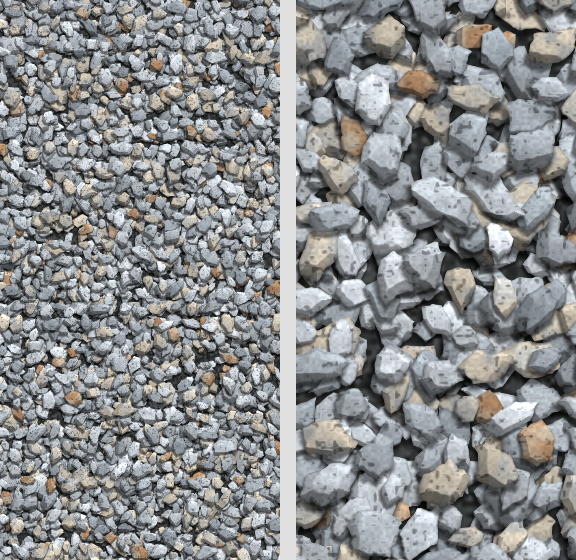
Left: the whole. Right: its middle third, enlarged.
A WebGL 2 fragment shader for this texture:

```glsl
#version 300 es
precision highp float;

uniform vec2 u_resolution;
out vec4 fragColor;

const int LAYERS = 8;
const int SIDES = 7;
const float COARSE_CELLS = 11.5;   // cells across the canvas width
const float FINE_CELLS = 25.0;
const vec2 LIGHT = vec2(0.35, 0.94);
const float SHADOW_REACH = 0.09;
const float SHADOW_DEPTH = 0.52;
const float GRAIN_SCALE = 150.0;
const vec3 GAP = vec3(0.21, 0.22, 0.22);
const vec3 SLATE = vec3(0.58, 0.615, 0.645);
const vec3 PALE = vec3(0.84, 0.865, 0.89);
const vec3 SAND = vec3(0.80, 0.76, 0.69);
const vec3 RUST = vec3(0.68, 0.53, 0.40);
const float SAND_SHARE = 0.27;
const float RUST_SHARE = 0.05;

float hash(vec2 p) {
    return fract(sin(dot(p, vec2(127.1, 311.7))) * 43758.5);
}

vec2 hash2(vec2 p) {
    return vec2(hash(p), hash(p + vec2(17.3, 41.9)));
}

float noise(vec2 p) {
    vec2 i = floor(p), f = fract(p);
    f = f * f * (3.0 - 2.0 * f);
    vec2 e = vec2(0.0, 1.0);
    return mix(mix(hash(i), hash(i + e.yx), f.x),
               mix(hash(i + e.xy), hash(i + e.yy), f.x), f.y);
}

// x: distance to the outline, y: depth into a side facet, z: facet lighting
vec3 chippedStone(vec2 p, vec2 id, float radius, vec2 light) {
    float outline = -1e3, bevel = -1e3, lit = 0.0;
    for (int k = 0; k < SIDES; k++) {
        vec2 r = hash2(id + float(k) * vec2(3.7, 5.3));
        float angle = (float(k) + 0.8 * r.x) * 6.2832 / float(SIDES);
        vec2 normal = vec2(cos(angle), sin(angle));
        float edge = dot(p, normal) - radius * mix(0.64, 1.0, r.y);
        float facet = edge + radius * 0.5 * fract(r.x * 7.0 + r.y * 5.0);
        outline = max(outline, edge);
        if (facet > bevel) {
            bevel = facet;
            lit = dot(normal, light);
        }
    }
    return vec3(outline, bevel, lit);
}

vec3 stoneColor(vec2 id, float blotch) {
    float kind = hash(id + 5.1);
    vec3 color = mix(SLATE, PALE, hash(id + 8.7));
    float stain = smoothstep(0.2, 0.7, blotch);
    if (kind < SAND_SHARE) color = mix(color, SAND, 0.4 + 0.6 * stain);
    if (kind < RUST_SHARE) color = mix(SAND, RUST, 0.15 + 0.85 * stain);
    return color;
}

void main() {
    vec2 uv = gl_FragCoord.xy / u_resolution.x;
    float grain = noise(uv * GRAIN_SCALE);
    float speckle = noise(uv * GRAIN_SCALE * 1.9 + 31.0);
    float blotch = noise(uv * 55.0 + 9.0);

    // Mineral flecks shared by all stones
    float darkFleck = smoothstep(0.58, 0.88, 0.55 * grain + 0.45 * speckle);
    float mottling = 0.99 + 0.20 * (speckle - 0.5) + 0.16 * (blotch - 0.5) - 0.45 * darkFleck;
    vec2 roughness = (vec2(grain, blotch) - 0.5) * 0.09;
    vec3 color = GAP * (0.5 + grain);

    // Stones piled from the lowest layer to the highest
    for (int layer = 0; layer < LAYERS; layer++) {
        float level = float(layer);
        float fineness = fract(level * 0.618);
        float cells = mix(COARSE_CELLS, FINE_CELLS, fineness);
        float presence = mix(0.40, 0.76, fineness);
        float aa = cells / u_resolution.x;
        vec2 p = uv * cells + level * vec2(0.37, 0.61);
        vec2 home = floor(p);

        for (int n = 0; n < 9; n++) {
            vec2 cell = home + vec2(n % 3 - 1, n / 3 - 1);
            vec2 id = cell + level * vec2(37.0, 53.0);
            if (hash(id + 2.3) > presence) continue;
            vec2 q = p - cell - 0.5 - 0.6 * (hash2(id) - 0.5);
            if (dot(q, q) > 1.44) continue;

            // Local frame: turned and stretched
            vec2 shape = hash2(id + 11.9);
            float turn = 6.2832 * hash(id + 23.1);
            float c = cos(turn), s = sin(turn);
            mat2 spin = mat2(c, -s, s, c);
            float stretch = mix(1.0, 1.42, shape.x);
            vec2 squash = vec2(1.0 / stretch, stretch);
            float radius = mix(0.36, 0.56, shape.y);
            vec2 light = spin * LIGHT;
            vec2 local = (spin * q + roughness) * squash;

            // Shadow thrown on whatever lies below
            vec2 shadowPoint = local + light * SHADOW_REACH * squash;
            float shadowEdge = chippedStone(shadowPoint, id, radius, light).x;
            color *= 1.0 - SHADOW_DEPTH * (1.0 - smoothstep(-0.03, 0.09, shadowEdge));

            // Flat top, tilted facets and worn rim
            vec3 stone = chippedStone(local, id, radius, light);
            float side = smoothstep(0.0, 0.05, stone.y);
            float lighting = 1.0 + side * (0.27 * stone.z - 0.14);
            lighting += 0.20 * dot(q, LIGHT) + 0.20 * (hash(id + 6.4) - 0.5);
            lighting *= 1.0 - 0.16 * smoothstep(-0.06, 0.0, stone.x);
            vec3 surface = stoneColor(id, blotch) * lighting * mottling;
            color = mix(color, surface, 1.0 - smoothstep(-aa * 0.6, aa * 0.6, stone.x));
        }
    }
    fragColor = vec4(clamp(color, 0.0, 1.0), 1.0);
}
```
